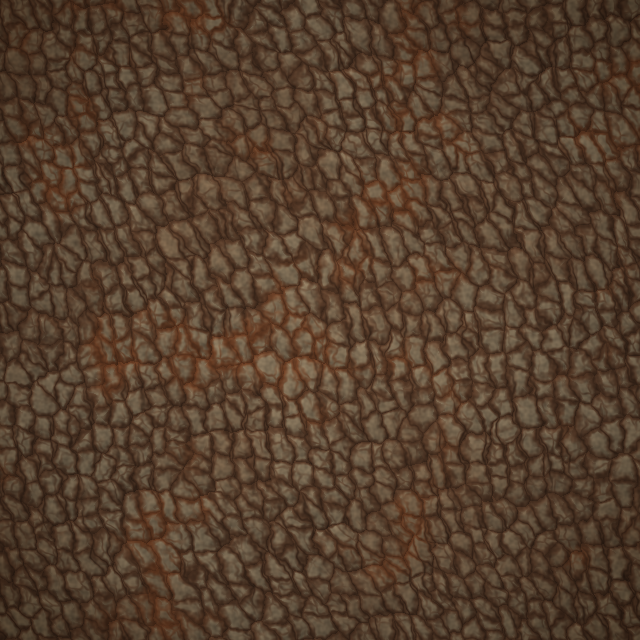
A Shadertoy shader for this texture:

```glsl
// Worn brown leather: slanted columns of pebbled grain with rust-coloured creases.

#define GRAIN_COUNT  vec2(33.0, 27.0)        // pebbles across and up
#define SLANT        0.28                    // lean of the long creases
#define FLOW         0.045                   // large-scale bending of the grain
#define RAGGED       0.011                   // wobble of the crease lines
#define VIGNETTE     0.80                    // darkening toward the border
#define PEBBLE_COLOR vec3(0.455, 0.395, 0.310)
#define WORN_COLOR   vec3(0.410, 0.325, 0.240)
#define CREASE_COLOR vec3(0.310, 0.208, 0.142)
#define RUST_COLOR   vec3(0.420, 0.215, 0.105)
#define CORE_COLOR   vec3(0.185, 0.120, 0.080)

vec2 hash2(vec2 p) {
    vec3 q = fract(p.xyx * vec3(0.1031, 0.1030, 0.0973));
    q += dot(q, q.yzx + 33.33);
    return fract((q.xx + q.yz) * q.zy);
}

float cornerSlope(vec2 cell, vec2 offset) {
    float angle = 6.2832 * hash2(cell + 71.0).x;
    return dot(vec2(cos(angle), sin(angle)), offset);
}

// Gradient noise, roughly -0.7 to 0.7
float noise(vec2 p) {
    vec2 i = floor(p), f = p - i;
    vec2 u = f * f * f * (f * (f * 6.0 - 15.0) + 10.0);
    vec2 e = vec2(0.0, 1.0);
    float low  = mix(cornerSlope(i, f), cornerSlope(i + e.yx, f - e.yx), u.x);
    float high = mix(cornerSlope(i + e.xy, f - e.xy), cornerSlope(i + e.yy, f - e.yy), u.x);
    return mix(low, high, u.y);
}

vec2 noise2(vec2 p) {
    return vec2(noise(p), noise(p + vec2(37.2, 91.7)));
}

vec2 pebbleCenter(vec2 cell) {
    vec2 h = hash2(cell + 200.0);
    return cell + vec2(0.5 + 0.5 * (h.x - 0.5), h.y);
}

// Voronoi pebbles: x = distance to border, y = sideways facing of border,
// zw = offset from the pebble center
vec4 pebbles(vec2 p) {
    vec2 base = floor(p), nearest = vec2(0.0);
    float best = 9.0;
    for (int y = -1; y <= 1; y++)
    for (int x = -1; x <= 1; x++) {
        vec2 r = pebbleCenter(base + vec2(x, y)) - p;
        float d = dot(r, r);
        if (d < best) { best = d; nearest = r; }
    }
    float border = 9.0, facing = 0.0;
    for (int y = -2; y <= 2; y++)
    for (int x = -2; x <= 2; x++) {
        vec2 r = pebbleCenter(base + vec2(x, y)) - p;
        vec2 across = r - nearest;
        if (dot(across, across) > 0.0001) {
            vec2 n = normalize(across);
            float d = dot(0.5 * (r + nearest), n);
            if (d < border) { border = d; facing = abs(n.x); }
        }
    }
    return vec4(border, facing, -nearest);
}

void mainImage(out vec4 fragColor, in vec2 fragCoord) {
    vec2 uv = fragCoord / iResolution.y;
    vec2 centered = fragCoord / iResolution.xy - 0.5;
    float pixel = GRAIN_COUNT.x / iResolution.y;

    // Bent, leaning and ragged grain coordinates
    vec2 skin = uv + vec2(SLANT * uv.y, 0.0);
    skin += FLOW * noise2(uv * 2.6 + 4.0);
    skin += RAGGED * noise2(uv * 34.0);
    skin += 0.35 * RAGGED * noise2(uv * 105.0);
    vec2 cellPos = skin * GRAIN_COUNT;

    vec4 grain = pebbles(cellPos);
    vec4 wrinkle = pebbles(cellPos * 1.75 + 60.0);

    // Long creases wander between the columns of pebbles
    float column = cellPos.x + 0.45 * noise(cellPos * vec2(0.4, 0.7));
    float crease = abs(fract(column + 0.5) - 0.5);
    float creaseStrength = smoothstep(-0.35, 0.25, noise(uv * 8.0 + 33.0));

    // Broad wear, small rusty spots and fine surface mottling
    float wear = smoothstep(-0.25, 0.5, noise(uv * 3.7 + 11.0) + 0.5 * noise(uv * 9.0));
    float rust = smoothstep(0.0, 0.6, noise(uv * 5.5 + 27.0) + 0.7 * noise(uv * 15.0));
    float mottle = noise(uv * 75.0) + 0.8 * noise(uv * 165.0);

    // Relief: rounded pebbles, long upright creases, small dividing wrinkles
    float width = mix(0.75, 1.2, grain.y) * (1.0 + 0.7 * noise(uv * 16.0));
    float dome = smoothstep(0.02, 0.30 * width, grain.x + 0.05 * mottle);
    dome *= 1.0 - 0.75 * creaseStrength * (1.0 - smoothstep(0.04, 0.22, crease));
    float core = 1.0 - smoothstep(0.0, 0.04 * width + pixel, grain.x);
    core *= mix(0.3, 0.8, grain.y);
    float longCore = 1.0 - smoothstep(0.0, 0.05 + pixel, crease);
    core = max(core, 0.9 * creaseStrength * longCore);
    float fold = 1.0 - smoothstep(0.0, 0.16 + pixel, wrinkle.x);
    fold *= 0.65 * smoothstep(-0.35, 0.3, noise(uv * 21.0 + 5.0));

    // Pebble and crease colours
    vec3 top = mix(PEBBLE_COLOR, WORN_COLOR, 0.75 * wear);
    vec3 groove = mix(CREASE_COLOR, RUST_COLOR, 0.6 * rust);
    vec3 color = mix(groove, top, dome);
    color = mix(color, groove, fold);
    color = mix(color, mix(CORE_COLOR, groove, 0.5 * rust), 0.75 * core);

    // Soft light from the upper left, then the darkened border
    float light = 1.0 + 0.20 * dot(grain.zw, vec2(-0.5, 0.85)) + 0.19 * mottle;
    light += 0.06 * noise(uv * 5.0 + 50.0);
    float shade = 1.07 - VIGNETTE * dot(centered, centered);
    color *= light * shade;
    color *= mix(vec3(1.0, 0.94, 0.86), vec3(1.0), smoothstep(0.6, 0.95, shade));

    fragColor = vec4(clamp(color, 0.0, 1.0), 1.0);
}
```
